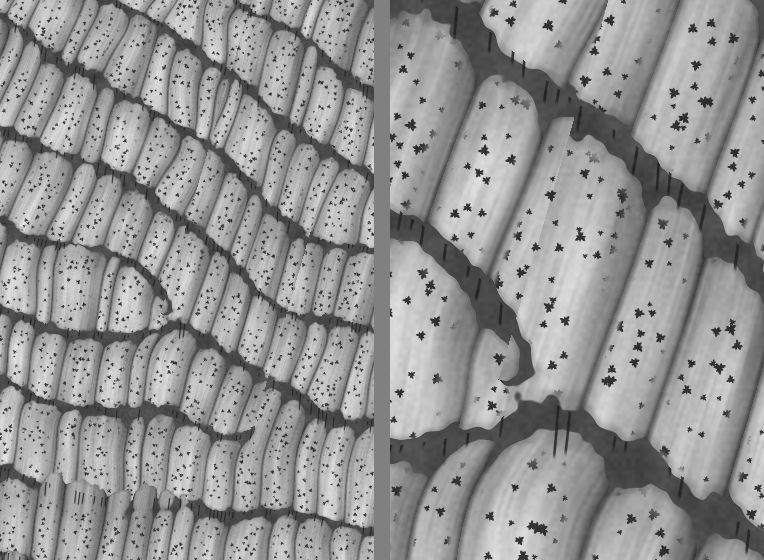
Left, the full canvas; right, a detail of the centre.
Write a WebGL 1 fragment shader that draws this texture.

```glsl
precision highp float;
uniform vec2 u_resolution;

// Lengths are fractions of the canvas width
const float ROW_PITCH = 0.27;
const float ROW_SLOPE = 0.26;
const float ROW_FAN = 0.24;        // extra slope towards the top
const vec2 FORK_A = vec2(0.43, 0.66);
const vec2 FORK_B = vec2(0.68, 0.36);
const float RIB_PITCH = 0.083;
const float RIB_LEAN = 0.24;
const float RIB_BEND = 0.05;       // extra lean towards the top
const float ROW_TOP = 0.80;        // fraction of the row pitch
const float LOBE_HEIGHT = 0.12;
const float SPOT_CELL = 0.0165;
const float SPOT_SHARE = 0.60;
const float HAIR_PITCH = 0.010;
const float HAIR_WIDTH = 0.0009;
const float GAP_TONE = 0.29;
const float RIB_TONE = 0.765;
const float INK_TONE = 0.13;

float hash(vec2 p) {
    return fract(sin(dot(p, vec2(127.1, 311.7))) * 43758.5453);
}

float noise(vec2 p) {
    vec2 i = floor(p), f = fract(p);
    f = f * f * (3.0 - 2.0 * f);
    return mix(mix(hash(i), hash(i + vec2(1.0, 0.0)), f.x),
               mix(hash(i + vec2(0.0, 1.0)), hash(i + 1.0), f.x), f.y);
}

// Position of the crease to the left of a rib
float crease(float rib, float row) {
    return rib + 0.6 * (hash(vec2(rib, row * 3.7 + 1.3)) - 0.5);
}

// Phase of a row that ends at a fork; its seam runs up along the ribs
float fork(vec2 d) {
    vec2 axis = normalize(vec2(RIB_LEAN + RIB_BEND, 1.0));
    return -atan(dot(d, vec2(axis.y, -axis.x)), -dot(d, axis)) / 6.2832;
}

// One row of ribs: x = tone, y = coverage, z = where spots may grow
vec3 ribRow(vec2 p, float along, float t, float row, float px) {
    float u = along / RIB_PITCH + 7.0 * hash(vec2(row, 4.2));
    u += 0.5 * (noise(vec2(u * 0.4, t * 1.5 + row * 9.0)) - 0.5);
    float rib = floor(u);
    if (u < crease(rib, row)) rib -= 1.0;
    else if (u > crease(rib + 1.0, row)) rib += 1.0;
    float left = crease(rib, row);
    float width = crease(rib + 1.0, row) - left;
    float s = clamp((u - left) / width, 0.0, 1.0);
    float q = abs(2.0 * s - 1.0);
    vec2 id = vec2(rib, row);

    // Scalloped top that closes the gap in places, ragged bottom
    float ragged = 0.05 * (noise(p * 90.0) - 0.5);
    float top = ROW_TOP + LOBE_HEIGHT * (1.0 - q * q * q) + ragged
              + 0.07 * (hash(id + 17.0) - 0.5)
              + 0.22 * smoothstep(0.66, 0.86, noise(p * 5.0 + 20.0));
    float bottom = 0.05 * q * q + 0.05 * (hash(id + 43.0) - 0.5) + ragged;
    float rim = min(top - t, t - bottom);
    float soft = 1.2 * px / ROW_PITCH;

    // Rounded rib with a broad grey flank and a fine crease
    float tone = RIB_TONE + 0.08 * (hash(id + 59.0) - 0.5);
    tone -= 0.24 * smoothstep(0.40 + 0.25 * hash(id + 5.0), 1.0, s);
    tone -= 0.12 * (1.0 - smoothstep(0.0, 0.3, s)) + 0.12 * smoothstep(0.4, 0.95, t);
    tone += 0.15 * (noise(vec2(u * 6.0, t * 2.0 + row * 5.0)) - 0.5);
    tone += 0.08 * (noise(vec2(u * 25.0, t * 3.0 + row * 8.0)) - 0.5);
    tone *= mix(0.66, 1.0, smoothstep(0.0, 0.07, min(s, 1.0 - s) * width));
    tone *= mix(0.84, 1.0, smoothstep(0.0, 0.05, rim));
    float spots = smoothstep(0.05, 0.14, s) * (1.0 - smoothstep(0.72, 0.86, s))
                * smoothstep(0.0, 0.05, t) * (1.0 - smoothstep(0.76, 0.92, t));
    return vec3(tone, smoothstep(-soft, soft, rim), spots);
}

// Scattered irregular spots
float spotInk(vec2 p, float px) {
    float ink = 0.0;
    for (int n = 0; n < 9; n++) {
        vec2 id = floor(p / SPOT_CELL) + vec2(mod(float(n), 3.0), floor(float(n) / 3.0)) - 1.0;
        vec2 jitter = vec2(hash(id + 2.0), hash(id + 71.0));
        vec2 d = p - (id + jitter) * SPOT_CELL;
        float size = mix(0.0018, 0.0047, hash(id + 13.0));
        float a = atan(d.y, d.x + 0.00001) + 40.0 * jitter.x;
        float blob = size * (0.9 + 0.22 * sin(3.0 * a) + 0.2 * sin(7.0 * a + 9.0 * jitter.y));
        ink = max(ink, (1.0 - smoothstep(-px, px, length(d) - blob)) * step(hash(id + 29.0), SPOT_SHARE));
    }
    return ink;
}

// Fine hairs hanging from the bottom of each row
float hairInk(vec2 p, float v, float px) {
    float drop = 1.05 - fract(v);
    float x = (p.x + 0.03 * drop) / HAIR_PITCH;
    vec2 id = vec2(floor(x), floor(v));
    float tilt = 3.2 * (hash(id + 3.0) - 0.5);
    float d = abs(fract(x) - 0.5 - tilt * (drop - 0.1)) * HAIR_PITCH;
    float reach = mix(0.05, 0.21, hash(id + 11.0));
    float line = 1.0 - smoothstep(HAIR_WIDTH - 0.5 * px, HAIR_WIDTH + px, d);
    return line * step(hash(id + 23.0), 0.5) * (1.0 - smoothstep(reach - 0.03, reach, drop));
}

void main() {
    vec2 p = gl_FragCoord.xy / u_resolution.x;
    float px = 1.0 / u_resolution.x;
    // Sloping, wavering, forking rows and leaning ribs
    float warp = 0.13 * (noise(p * 2.6 + 3.0) - 0.5) + 0.07 * (noise(p * 6.5) - 0.5);
    float v = (p.y + p.x * (ROW_SLOPE + ROW_FAN * p.y) + warp) / ROW_PITCH;
    v += fork(p - FORK_A) + fork(p - FORK_B);
    float along = p.x - p.y * (RIB_LEAN + RIB_BEND * p.y) + 0.04 * (noise(p * 3.5 + 8.0) - 0.5);

    // Lower rows lie over upper ones
    vec2 surface = vec2(GAP_TONE + 0.08 * (noise(p * 45.0) - 0.5), 0.0);
    for (int j = 0; j < 3; j++) {
        float row = floor(v) + 1.0 - float(j);
        vec3 layer = ribRow(p, along, v - row, row, px);
        surface = mix(surface, layer.xz, layer.y);
    }
    float tone = mix(surface.x, INK_TONE, 0.9 * surface.y * spotInk(p, px));
    tone = mix(tone, INK_TONE, 0.85 * hairInk(p, v, px));
    gl_FragColor = vec4(vec3(tone + 0.05 * (noise(p * 260.0) - 0.5)), 1.0);
}
```
